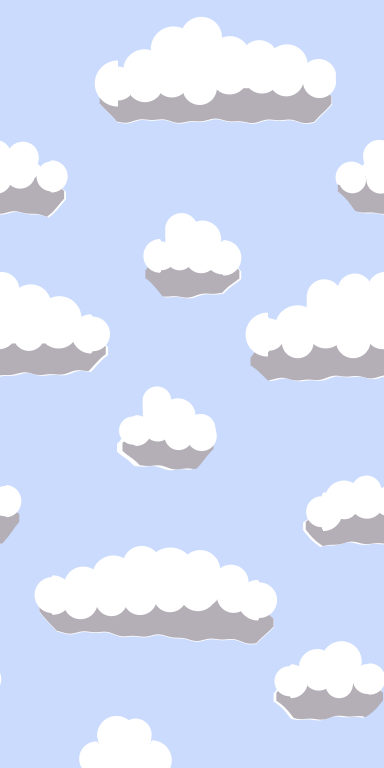
A Shadertoy shader for this pattern:

```glsl
// Flat cartoon clouds on a pale blue sky, wrapping sideways.
// Each cloud is a row of tapered capsules (white puffs) over a chamfered,
// wavy slab (grey shade). Lengths are in canvas widths.
#define CLOUD_COUNT 9
#define ROW_STEP 0.22
#define FIRST_ROW 0.24
#define SIDE_STEP 0.47
#define SHADE_HALF_HEIGHT 0.055
#define SHADE_CHAMFER 0.045

const vec3 SKY = vec3(0.796, 0.859, 0.992);
const vec3 PUFF = vec3(1.0);
const vec3 SHADE = vec3(0.706, 0.686, 0.718);

float hash(float n) {
    return fract(sin(n * 127.1 + 3.7) * 43758.5);
}

// Box with cut corners
float chamferBox(vec2 p, vec2 halfSize, float cut) {
    vec2 d = abs(p) - halfSize;
    return max(max(d.x, d.y), (d.x + d.y + cut) * 0.707);
}

// Capsule from a to b whose radius goes from ra to rb
float taperedCapsule(vec2 p, vec2 a, vec2 b, float ra, float rb) {
    vec2 ab = b - a;
    float h = clamp(dot(p - a, ab) / max(dot(ab, ab), 1e-6), 0.0, 1.0);
    return length(p - a - ab * h) - mix(ra, rb, h);
}

// White part: columns of puffs under a dome, with a scalloped base
float puffs(vec2 p, float halfWidth, float height, float count, float scale, float seed) {
    float d = chamferBox(p - vec2(0.0, height * 0.25),
                         vec2(halfWidth * 0.6, height * 0.25), height * 0.25);
    for (float k = 0.0; k < count; k++) {
        float s = seed + k * 7.3;
        float t = 2.0 * k / (count - 1.0) - 1.0;
        float lowR = scale * mix(0.041, 0.052, hash(s));
        float topR = scale * mix(0.044, 0.064, hash(s + 1.0));
        float x = t * (halfWidth - topR);
        float top = height * (1.0 - 0.6 * t * t) * mix(0.8, 1.12, hash(s + 2.0));
        float base = mix(-0.045, -0.012, hash(s + 3.0));
        vec2 low = vec2(x + 0.016 * (hash(s + 4.0) - 0.5), base + lowR);
        vec2 high = vec2(x, max(top - topR, low.y));
        d = min(d, taperedCapsule(p, low, high, lowR, topR));
    }
    return d;
}

// Grey part: flat slab with a gently wavy, slightly tilted underside
float shadeSlab(vec2 p, float halfWidth, float seed) {
    p.y += 0.03 + 0.004 * sin(p.x * 38.0 + seed) + 0.002 * sin(p.x * 95.0 + seed);
    p.y -= p.x * 0.12 * (hash(seed + 5.0) - 0.5);
    return chamferBox(p, vec2(halfWidth * 0.96, SHADE_HALF_HEIGHT), SHADE_CHAMFER);
}

void mainImage(out vec4 fragColor, in vec2 fragCoord) {
    vec2 p = fragCoord / iResolution.x;
    float pixel = 1.0 / iResolution.x;
    float skyTop = iResolution.y / iResolution.x;
    vec3 color = SKY;

    for (int i = 0; i < CLOUD_COUNT; i++) {
        float n = float(i);
        float seed = n * 61.7 + 11.0;
        bool big = i % 3 == 0;

        // Clouds step down the sky, swinging from side to side
        vec2 center = vec2(0.57 + SIDE_STEP * n, skyTop - FIRST_ROW - ROW_STEP * n);
        center += (vec2(hash(seed), hash(seed + 1.0)) - 0.5) * vec2(0.04, 0.035);
        vec2 q = p - center;
        q.x = fract(q.x + 0.5) - 0.5;

        float size = hash(seed + 2.0);
        float halfWidth = big ? mix(0.29, 0.33, size) : mix(0.12, 0.155, size);
        float height = big ? 0.17 : mix(0.1, 0.14, hash(seed + 3.0));

        // White rim peeking out beside the shade, then shade, then puffs
        vec2 rimShift = vec2(0.03 * (hash(seed + 4.0) - 0.5), -0.002);
        float rim = shadeSlab(q - rimShift, halfWidth, seed);
        float shade = shadeSlab(q, halfWidth, seed);
        float white = puffs(q, halfWidth, height, big ? 8.0 : 4.0, big ? 1.0 : 0.85, seed);

        color = mix(color, PUFF, clamp(0.5 - rim / pixel, 0.0, 1.0));
        color = mix(color, SHADE, clamp(0.5 - shade / pixel, 0.0, 1.0));
        color = mix(color, PUFF, clamp(0.5 - white / pixel, 0.0, 1.0));
    }
    fragColor = vec4(color, 1.0);
}
```
